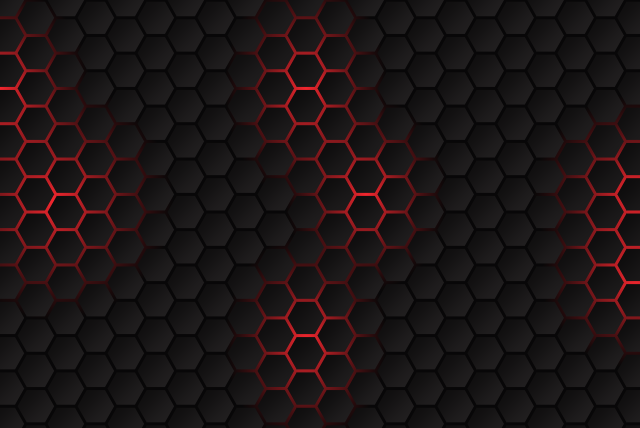
Write a Shadertoy shader that draws this background.

```glsl
// Dark honeycomb panel whose seams glow red around several hot spots.

// Offset from the centre of the nearest flat-topped hexagon of height 1.
vec2 hexOffset(vec2 q) {
    vec2 period = vec2(1.7320508, 1.0);
    vec2 a = mod(q + 0.5 * period, period) - 0.5 * period;
    vec2 b = mod(q, period) - 0.5 * period;
    return dot(a, a) < dot(b, b) ? a : b;
}

// Distance from a point inside the hexagon to its border.
float hexBorder(vec2 h) {
    h = abs(h);
    return 0.5 - max(h.y, 0.8660254 * h.x + 0.5 * h.y);
}

// Overlapping elliptical lights, combined as a screen blend.
float seamGlow(vec2 p) {
    // Centre in xy, radii in zw
    vec4 lights[7] = vec4[7](
        vec4(0.000, 0.795, 0.21, 0.24),
        vec4(0.125, 0.530, 0.28, 0.28),
        vec4(0.715, 0.795, 0.19, 0.27),
        vec4(0.855, 0.546, 0.19, 0.23),
        vec4(0.715, 0.205, 0.19, 0.25),
        vec4(1.485, 0.550, 0.24, 0.23),
        vec4(1.485, 0.350, 0.22, 0.21));
    float shade = 1.0;
    for (int i = 0; i < 7; i++) {
        float reach = length((p - lights[i].xy) / lights[i].zw);
        shade *= 1.0 - pow(max(1.0 - reach, 0.0), 1.15);
    }
    return 1.0 - shade;
}

void mainImage(out vec4 fragColor, in vec2 fragCoord) {
    vec2 p = fragCoord / iResolution.y;

    // Honeycomb lattice, one unit per row
    vec2 q = (p - vec2(0.8545, 0.5459)) / vec2(0.0809, 0.0825);
    vec2 h = hexOffset(q - vec2(0.0, 0.5));
    float glow = seamGlow(p);

    // Cell faces: diagonal sheen, a little deeper near the lights
    float sheen = smoothstep(-0.55, 0.55, dot(h, vec2(0.7, -0.7)));
    vec3 face = mix(vec3(0.062, 0.057, 0.059), vec3(0.128, 0.119, 0.122), sheen);
    face *= 1.0 - 0.2 * glow;

    // Seams: near black, heated to red by the glow
    vec3 seam = mix(vec3(0.032, 0.028, 0.030), vec3(0.95, 0.15, 0.18), glow);

    float pixel = 1.0 / (0.0825 * iResolution.y);
    float inside = smoothstep(-0.6 * pixel, 0.6 * pixel, hexBorder(h) - 0.043);
    fragColor = vec4(mix(seam, face, inside), 1.0);
}
```
